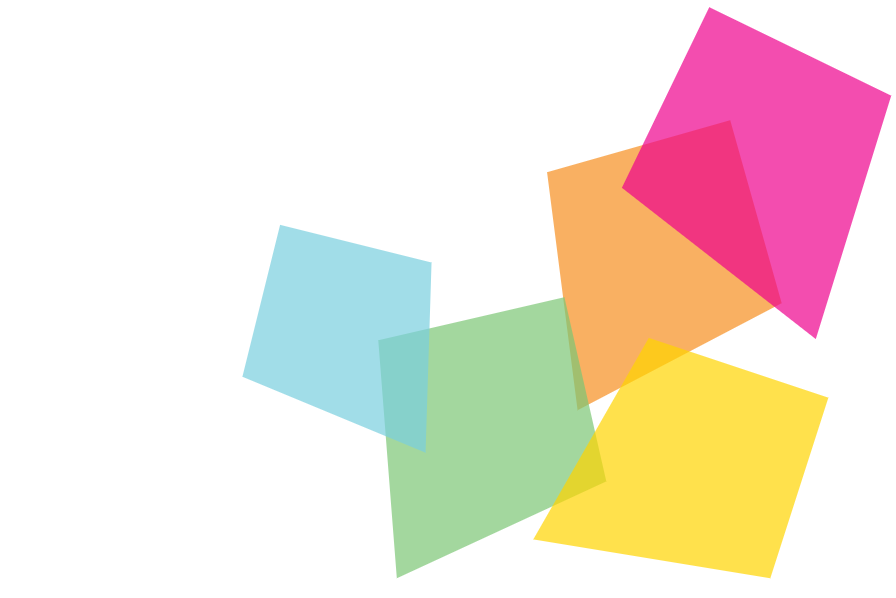
A WebGL 1 fragment shader for this background:

```glsl
precision highp float;

// Five translucent paper quadrilaterals scattered over a white sheet.
// Each is a convex shape cut by four half-planes, then alpha-blended in
// stacking order so that the overlaps mix their inks.

uniform vec2 u_resolution;

const float ASPECT = 1.497;  // design width, in units of the canvas height
const float OPACITY = 0.7;

const vec3 PAPER   = vec3(1.0);
const vec3 ORANGE  = vec3(0.966, 0.557, 0.120);
const vec3 GREEN   = vec3(0.485, 0.776, 0.456);
const vec3 CYAN    = vec3(0.474, 0.810, 0.871);
const vec3 YELLOW  = vec3(1.000, 0.832, 0.000);
const vec3 MAGENTA = vec3(0.933, 0.003, 0.553);

// Signed distance to the line from a to b, positive on its left.
float edgeDistance(vec2 p, vec2 a, vec2 b) {
  vec2 along = normalize(b - a);
  return dot(p - a, vec2(-along.y, along.x));
}

// Distance bound of a convex quad with clockwise corners, negative inside.
float quadDistance(vec2 p, vec2 a, vec2 b, vec2 c, vec2 d) {
  return max(max(edgeDistance(p, a, b), edgeDistance(p, b, c)),
             max(edgeDistance(p, c, d), edgeDistance(p, d, a)));
}

// Lays one translucent ink over the colour below, with a one-pixel soft edge.
vec3 layInk(vec3 below, vec3 ink, float dist, float pixel) {
  float coverage = clamp(0.5 - dist / pixel, 0.0, 1.0);
  return mix(below, ink, OPACITY * coverage);
}

void main() {
  vec2 p = gl_FragCoord.xy / u_resolution * vec2(ASPECT, 1.0);
  float pixel = 1.0 / u_resolution.y;

  // Quads, each with corners from the upper left going clockwise
  float orangeQuad = quadDistance(p, vec2(0.914, 0.712), vec2(1.220, 0.799),
                                     vec2(1.306, 0.493), vec2(0.965, 0.314));
  float greenQuad = quadDistance(p, vec2(0.632, 0.431), vec2(0.943, 0.503),
                                    vec2(1.013, 0.195), vec2(0.663, 0.033));
  float cyanQuad = quadDistance(p, vec2(0.468, 0.624), vec2(0.721, 0.561),
                                   vec2(0.711, 0.243), vec2(0.405, 0.370));
  float yellowQuad = quadDistance(p, vec2(1.084, 0.435), vec2(1.384, 0.335),
                                     vec2(1.287, 0.033), vec2(0.891, 0.098));
  float magentaQuad = quadDistance(p, vec2(1.185, 0.988), vec2(1.489, 0.840),
                                      vec2(1.363, 0.433), vec2(1.039, 0.686));

  // Stack from bottom to top
  vec3 color = PAPER;
  color = layInk(color, ORANGE, orangeQuad, pixel);
  color = layInk(color, GREEN, greenQuad, pixel);
  color = layInk(color, CYAN, cyanQuad, pixel);
  color = layInk(color, YELLOW, yellowQuad, pixel);
  color = layInk(color, MAGENTA, magentaQuad, pixel);

  gl_FragColor = vec4(color, 1.0);
}
```
